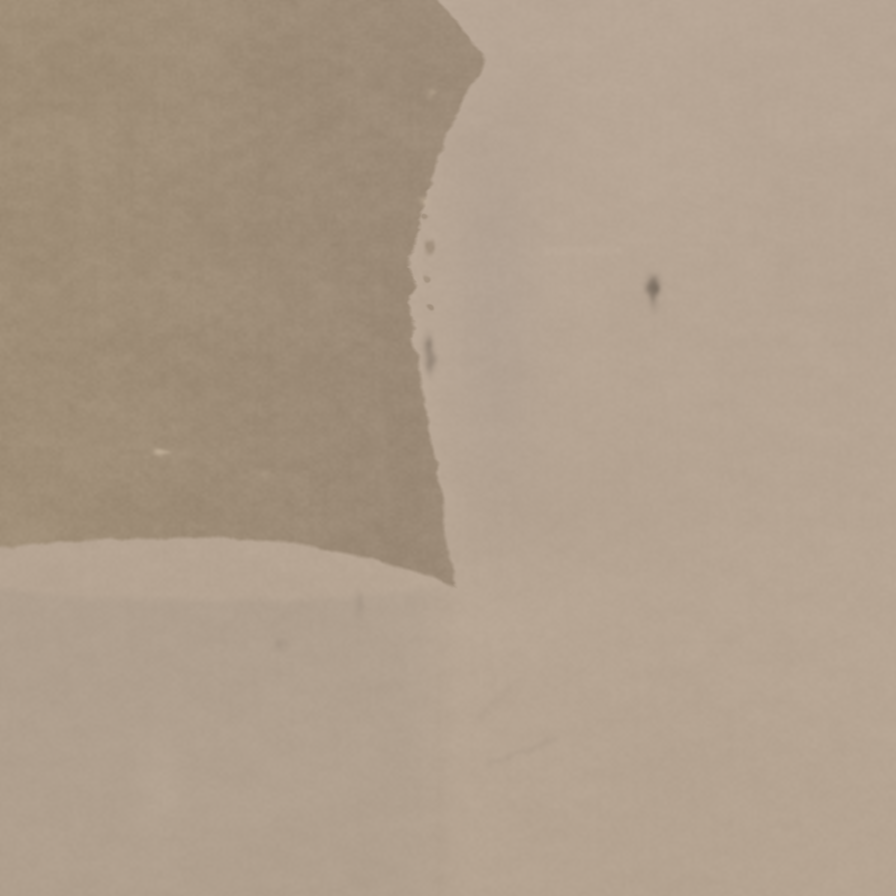
A WebGL 1 fragment shader for this texture:

```glsl
precision highp float;
uniform vec2 u_resolution;

float hash(vec2 p) {
  return fract(sin(dot(p, vec2(127.1, 311.7))) * 43758.5453);
}

float noise(vec2 p) {
  vec2 i = floor(p), f = fract(p);
  f = f * f * (3.0 - 2.0 * f);
  return mix(mix(hash(i), hash(i + vec2(1.0, 0.0)), f.x),
             mix(hash(i + vec2(0.0, 1.0)), hash(i + vec2(1.0, 1.0)), f.x), f.y);
}

float fbm(vec2 p) {
  float sum = 0.0, amp = 0.5;
  for (int i = 0; i < 4; i++) {
    sum += amp * noise(p);
    p = p * 2.03 + 17.3;
    amp *= 0.5;
  }
  return sum / 0.9375;
}

// Soft elliptical mark
float spot(vec2 p, vec2 center, vec2 radius) {
  vec2 d = (p - center) / radius;
  return exp(-dot(d, d));
}

// Soft thin stroke between two points
float stroke(vec2 p, vec2 a, vec2 b, float width) {
  vec2 ab = b - a;
  float t = clamp(dot(p - a, ab) / dot(ab, ab), 0.0, 1.0);
  float d = length(p - a - ab * t) / width;
  return exp(-d * d);
}

// Right boundary of the bare board, with a blunt upper corner
float tornSide(float y) {
  float low = 0.457 + 0.167 * max(0.655 - y, 0.0) + 1.11 * pow(max(y - 0.655, 0.0), 2.0);
  float high = 0.545 - 0.8 * (y - 0.932);
  float h = max(0.02 - abs(low - high), 0.0);
  return min(low, high) - h * h * 12.5;
}

// Bottom boundary of the bare board
float tornBase(float x) {
  float d = x - 0.22;
  return 0.4 - (d < 0.0 ? 0.25 : 0.65) * d * d;
}

void main() {
  vec2 p = gl_FragCoord.xy / u_resolution;
  float soft = max(0.0032, 0.8 / u_resolution.y);

  // Paper with broad stains, short fibres and fine speckle
  float grain = noise(p * 300.0) + noise(p * 190.0 + 31.0) - 1.0;
  float mottle = fbm(p * vec2(32.0, 60.0)) - 0.5;
  vec3 paper = mix(vec3(0.711, 0.643, 0.571), vec3(0.720, 0.652, 0.587), p.y);
  paper += 0.020 * (fbm(p * vec2(4.0, 6.0)) - 0.5) + 0.016 * mottle + 0.009 * grain;
  paper -= vec3(0.022, 0.018, 0.010) * spot(p, vec2(0.55, 0.65), vec2(0.05, 0.20));
  paper -= 0.013 * spot(p, vec2(0.60, 0.43), vec2(0.11, 0.05));

  // Shaded lower sheet, seam and pale lens under the tear
  float lensFloor = 0.329 + 0.25 * (p.x - 0.24) * (p.x - 0.24)
                  + 0.007 * (fbm(vec2(p.x * 40.0, p.y * 20.0)) - 0.5);
  float sheet = (1.0 - smoothstep(-0.007, 0.007, p.y - lensFloor))
              * (1.0 - smoothstep(0.45, 0.515, p.x));
  paper -= vec3(0.024, 0.020, 0.017) * sheet * (0.7 + 0.3 * smoothstep(0.0, 0.3, p.y));
  paper -= 0.006 * stroke(p, vec2(0.49, 0.0), vec2(0.497, 0.33), 0.010);
  paper += 0.012 * spot(p, vec2(0.18, 0.12), vec2(0.022, 0.06));
  paper += 0.012 * stroke(p, vec2(0.61, 0.72), vec2(0.69, 0.721), 0.005);

  // Board surface
  vec3 board = mix(vec3(0.624, 0.555, 0.466), vec3(0.610, 0.542, 0.468),
                   smoothstep(0.0, 0.55, p.x));
  board += 0.032 * (fbm(p * vec2(9.0, 12.0)) - 0.5);
  board += 0.034 * (fbm(p * vec2(50.0, 75.0)) - 0.5) + 0.014 * grain;

  // Ragged tear, roughest along the middle of its right side
  float rough = exp(-pow((p.y - 0.69) / 0.09, 2.0));
  float sideJitter = (fbm(vec2(p.y * 60.0, p.x * 30.0)) - 0.5) * (0.011 + 0.012 * rough);
  float baseJitter = (fbm(vec2(p.x * 60.0, p.y * 30.0)) - 0.5) * 0.007;
  float side = tornSide(p.y) + sideJitter - p.x;
  float base = p.y - tornBase(p.x) - baseJitter;
  float bare = smoothstep(-soft, soft, min(side, base));
  paper += 0.010 * exp(-abs(side) / 0.016) * smoothstep(0.36, 0.45, p.y);

  // Bare flecks left in the peeled fringe
  vec2 bent = p + 0.005 * (vec2(noise(p * 90.0), noise(p * 90.0 + 40.0)) - 0.5);
  float flecks = 0.0;
  for (int i = 0; i < 4; i++) {
    float k = float(i);
    float size = 0.4 + 0.6 * step(0.5, k) * step(k, 1.5);
    vec2 center = vec2(0.475 + 0.004 * mod(k, 2.0), 0.758 - 0.034 * k);
    flecks = max(flecks, spot(bent, center, vec2(0.004 + 0.003 * size, 0.011 * size)));
  }
  bare = max(bare, 0.7 * smoothstep(0.15, 0.85, flecks));
  vec3 color = mix(paper, board, bare);

  // Pale chips on the board
  float chips = spot(bent, vec2(0.18, 0.496), vec2(0.008, 0.0035))
              + 0.30 * spot(bent, vec2(0.297, 0.469), vec2(0.007, 0.005))
              + 0.45 * spot(bent, vec2(0.483, 0.896), vec2(0.004))
              + 0.60 * spot(bent, vec2(0.474, 0.775), vec2(0.006, 0.004));
  color = mix(color, vec3(0.76, 0.69, 0.60), min(chips, 1.0) * 0.8);

  // Dark marks and faint scratches
  float marks = 0.50 * spot(bent, vec2(0.729, 0.681), vec2(0.0065, 0.011))
              + 0.20 * spot(bent, vec2(0.730, 0.668), vec2(0.006, 0.014))
              + 0.32 * spot(bent, vec2(0.479, 0.615), vec2(0.005, 0.011))
              + 0.30 * spot(bent, vec2(0.480, 0.596), vec2(0.006, 0.012))
              + 0.10 * spot(bent, vec2(0.313, 0.281), vec2(0.007, 0.008))
              + 0.11 * spot(bent, vec2(0.401, 0.327), vec2(0.006, 0.012))
              + 0.06 * stroke(bent, vec2(0.548, 0.149), vec2(0.619, 0.174), 0.005)
              + 0.03 * stroke(bent, vec2(0.533, 0.200), vec2(0.578, 0.238), 0.006);
  color = mix(color, vec3(0.34, 0.30, 0.26), min(marks, 1.0));

  gl_FragColor = vec4(color, 1.0);
}
```
